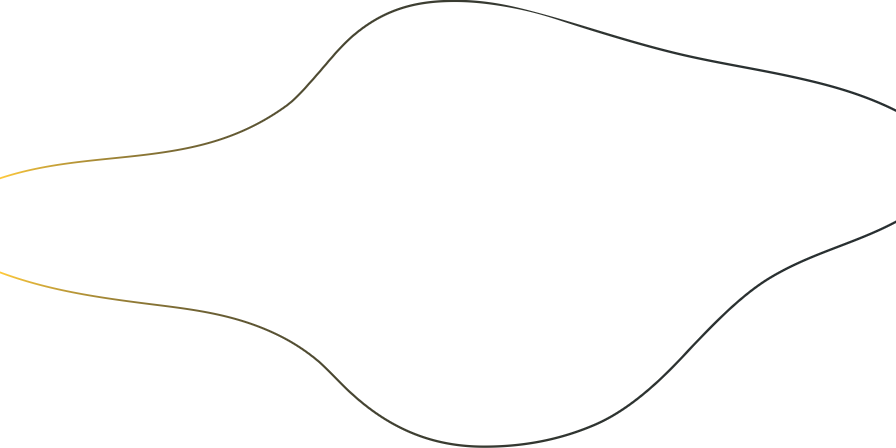
This background is drawn by a Shadertoy shader. Its source:

```glsl
const vec3 PAPER = vec3(1.0);
const vec3 GOLD = vec3(1.0, 0.79, 0.23);
const vec3 SLATE = vec3(0.15, 0.18, 0.19);
const float GOLD_FADE = 2.4;       // how fast gold turns to slate
const float WIDTH_LEFT = 0.0040;   // stroke widths, in canvas heights
const float WIDTH_RIGHT = 0.0052;
const float PINCH_X = 1.20;        // thin spot on the upper stroke
const float PINCH_SIZE = 0.07;
const float PINCH_DEPTH = 0.5;

// Spline knots: x (0..2), height (0..1), slope
const int KNOTS = 10;
const vec3 UPPER[KNOTS] = vec3[KNOTS](
    vec3(0.000, 0.602, 0.33), vec3(0.365, 0.660, 0.15),
    vec3(0.638, 0.763, 0.72), vec3(0.703, 0.828, 1.13),
    vec3(0.781, 0.914, 0.90), vec3(1.016, 0.998, 0.00),
    vec3(1.250, 0.956, -0.31), vec3(1.497, 0.884, -0.25),
    vec3(1.771, 0.828, -0.22), vec3(2.000, 0.753, -0.50));
const vec3 LOWER[KNOTS] = vec3[KNOTS](
    vec3(0.000, 0.392, -0.37), vec3(0.313, 0.324, -0.13),
    vec3(0.625, 0.250, -0.50), vec3(0.703, 0.200, -0.80),
    vec3(0.781, 0.125, -0.93), vec3(1.081, 0.003, 0.00),
    vec3(1.328, 0.052, 0.43), vec3(1.523, 0.203, 1.07),
    vec3(1.719, 0.380, 0.60), vec3(2.000, 0.505, 0.53));

// Cubic Hermite segment: returns height and slope at x
vec2 hermite(vec3 a, vec3 b, float x) {
    float h = b.x - a.x;
    float t = (x - a.x) / h;
    float rise = b.y - a.y;
    float c2 = 3.0 * rise - h * (2.0 * a.z + b.z);
    float c3 = h * (a.z + b.z) - 2.0 * rise;
    float height = a.y + t * (h * a.z + t * (c2 + t * c3));
    float slope = a.z + t * (2.0 * c2 + 3.0 * t * c3) / h;
    return vec2(height, slope);
}

// Signed distance to the spline, corrected for its slope
float splineDistance(vec3 knots[KNOTS], vec2 p) {
    vec2 curve = vec2(0.0);
    for (int i = 0; i < KNOTS - 1; i++) {
        if (p.x >= knots[i].x) curve = hermite(knots[i], knots[i + 1], p.x);
    }
    return (p.y - curve.x) / sqrt(1.0 + curve.y * curve.y);
}

// Share of a pixel covered by the stroke
float strokeCoverage(float dist, float width, float pixel) {
    float top = min(dist + 0.5 * pixel, 0.5 * width);
    float bottom = max(dist - 0.5 * pixel, -0.5 * width);
    return clamp((top - bottom) / pixel, 0.0, 1.0);
}

void mainImage(out vec4 fragColor, in vec2 fragCoord) {
    vec2 p = fragCoord / iResolution.xy * vec2(2.0, 1.0);
    float pixel = 1.0 / iResolution.y;

    // Stroke width grows to the right, with one pinch on the upper line
    float width = mix(WIDTH_LEFT, WIDTH_RIGHT, smoothstep(0.0, 1.2, p.x));
    float offset = (p.x - PINCH_X) / PINCH_SIZE;
    float pinch = 1.0 - PINCH_DEPTH * exp(-offset * offset);

    float upper = strokeCoverage(splineDistance(UPPER, p), width * pinch, pixel);
    float lower = strokeCoverage(splineDistance(LOWER, p), width, pixel);

    // Gold at the left edge, fading to slate
    vec3 ink = mix(SLATE, GOLD, exp(-GOLD_FADE * p.x));
    fragColor = vec4(mix(PAPER, ink, max(upper, lower)), 1.0);
}
```
